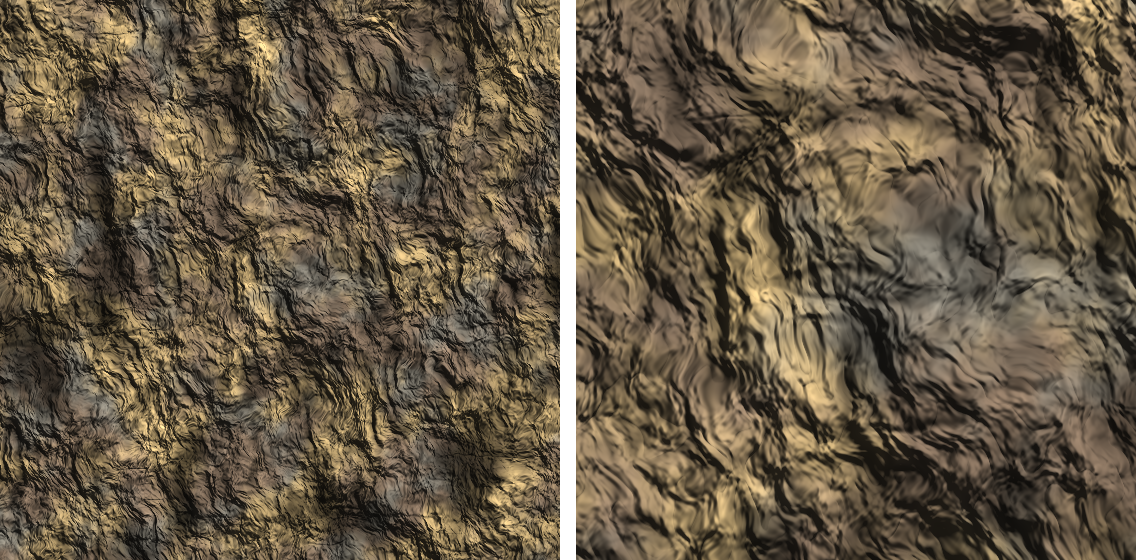
Left, the full canvas; right, a detail of the centre.
Reproduce this texture procedurally as a Shadertoy shader.

```glsl
#define RELIEF 0.046
#define GULLY_DEPTH 0.015
#define FLAKE_DEPTH 0.0065
#define STRATA_DEPTH 0.0045
#define WARP 0.032
#define LEAN 0.13
#define SAMPLE_STEP 0.0013
#define OCHRE vec3(0.82, 0.70, 0.48)
#define GREY vec3(0.61, 0.59, 0.54)
#define RUST vec3(0.63, 0.53, 0.44)
#define LIGHT_DIR vec3(0.42, 0.62, 0.66)
#define AMBIENT 0.14

vec2 hash2(vec2 p) {
    vec3 q = fract(p.xyx * vec3(0.1031, 0.1030, 0.0973));
    q += dot(q, q.yzx + 33.33);
    return fract((q.xx + q.yz) * q.zy) * 2.0 - 1.0;
}

// Gradient noise, roughly -0.7 to 0.7
float noise(vec2 p) {
    vec2 i = floor(p), f = p - i;
    vec2 u = f * f * f * (f * (f * 6.0 - 15.0) + 10.0);
    float a = dot(hash2(i), f);
    float b = dot(hash2(i + vec2(1, 0)), f - vec2(1, 0));
    float c = dot(hash2(i + vec2(0, 1)), f - vec2(0, 1));
    float d = dot(hash2(i + vec2(1, 1)), f - vec2(1, 1));
    return mix(mix(a, b, u.x), mix(c, d, u.x), u.y);
}

float fbm(vec2 p, int octaves) {
    float sum = 0.0, amp = 1.0;
    for (int i = 0; i < octaves; i++) {
        sum += amp * noise(p);
        p = mat2(0.985, 0.174, -0.174, 0.985) * p * 2.03 + vec2(17.3, 9.1);
        amp *= 0.53;
    }
    return sum;
}

// Line along the zero crossings of noise
float vein(vec2 p, float width) {
    return 1.0 - smoothstep(0.0, width, abs(noise(p)));
}

// Bent rock coordinates, leaning from upper left to lower right
vec2 rockSpace(vec2 p) {
    vec2 w = p + WARP * vec2(fbm(p * 6.0 + 3.7, 4), fbm(p * 6.0 + 41.2, 4));
    w += 0.004 * vec2(noise(p * 58.0 + 8.0), noise(p * 58.0 + 63.0));
    return vec2(w.x + LEAN * w.y, w.y);
}

// Broad broken furrows with ragged sides
float gully(vec2 s) {
    float broken = smoothstep(0.0, 0.3, noise(s * vec2(6.0, 4.0) + 71.0));
    float wide = vein(s * vec2(6.0, 2.2) + 12.0, 0.17);
    float narrow = vein(s * vec2(19.0, 6.5) + 29.0, 0.15);
    float gaps = smoothstep(-0.1, 0.25, noise(s * vec2(13.0, 11.0) + 37.0));
    return max(wide * broken, 0.65 * narrow * gaps);
}

// Hairline splits, upright and level
float hairline(vec2 s) {
    float zone = noise(s * 8.0 + 90.0);
    float gaps = smoothstep(-0.25, 0.15, noise(s * 23.0 + 44.0));
    float upright = vein(s * vec2(48.0, 11.0) + 5.0, 0.13) * smoothstep(-0.3, 0.2, zone);
    float level = vein(s * vec2(9.0, 36.0) + 55.0, 0.11) * smoothstep(0.25, -0.2, zone);
    return max(upright, level) * gaps;
}

float height(vec2 p) {
    vec2 s = rockSpace(p);
    float h = RELIEF * fbm(s * vec2(8.0, 5.8), 6);
    h -= GULLY_DEPTH * gully(s);
    h += FLAKE_DEPTH * abs(fbm(s * vec2(56.0, 29.0) + 33.0, 2));
    h += STRATA_DEPTH * fbm(s * vec2(12.0, 40.0) + 77.0, 2);
    return h - 0.001 * hairline(s);
}

void mainImage(out vec4 fragColor, in vec2 fragCoord) {
    vec2 p = fragCoord / iResolution.y;
    vec2 s = rockSpace(p);

    // Surface slope and direct light
    float h = height(p);
    vec2 slope = vec2(height(p + vec2(SAMPLE_STEP, 0)) - h,
                      height(p + vec2(0, SAMPLE_STEP)) - h) / SAMPLE_STEP;
    vec3 normal = normalize(vec3(-slope, 1.0));
    float light = max(dot(normal, normalize(LIGHT_DIR)), 0.0);

    // Mineral patches
    float stain = fbm(p * 6.0 + 21.0, 5) + 0.4 * noise(s * vec2(16.0, 11.0));
    float iron = fbm(p * 9.0 + 52.0, 4);
    vec3 bare = mix(GREY, RUST, smoothstep(-0.35, 0.15, iron));
    float ochreShare = smoothstep(-0.25, 0.35, stain);
    vec3 rock = mix(bare, OCHRE, ochreShare);
    rock *= 1.0 + 0.3 * fbm(s * vec2(50.0, 34.0) + 15.0, 3);

    // Shade gathered in furrows and splits
    float shade = (1.0 - 0.62 * gully(s)) * (1.0 - 0.42 * hairline(s));
    shade *= 0.95 + 0.2 * fbm(s * vec2(9.0, 6.0) + 64.0, 3);
    shade *= mix(0.9, 1.06, ochreShare);

    vec3 color = rock * (AMBIENT + 0.93 * light) * shade;
    color = max(color, vec3(0.0)) + vec3(0.025, 0.023, 0.018);
    fragColor = vec4(min(color, 1.0), 1.0);
}
```
